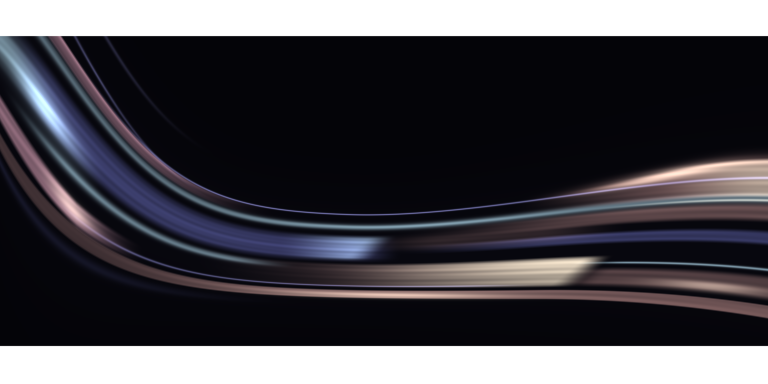
Reproduce this background procedurally as a Shadertoy shader.

```glsl
// Flowing satin ribbons in rose, steel blue and cream on black, between white bars.

const vec3 NIGHT  = vec3(0.016, 0.015, 0.032);
const vec3 ROSE   = vec3(0.56, 0.41, 0.45);
const vec3 BROWN  = vec3(0.43, 0.32, 0.30);
const vec3 CREAM  = vec3(0.86, 0.80, 0.69);
const vec3 STEEL  = vec3(0.52, 0.64, 0.68);
const vec3 INDIGO = vec3(0.20, 0.21, 0.36);
const vec3 LILAC  = vec3(0.46, 0.46, 0.68);
const float BAR_LOW = 0.099;
const float BAR_HIGH = 0.906;
const float STREAK_AMOUNT = 0.08;

// Depth below the top of the canvas of the sheet's two outer curves
float upperCurve(float x) {
    return 0.5625 - 0.651 * exp(-pow(max(x, 0.0) / 0.1625, 1.6))
         - 0.099 * smoothstep(0.455, 1.0, x);
}

float lowerCurve(float x) {
    float bend = max(x - 0.703, 0.0) / 0.297;
    return 0.779 - 0.388 * exp(-x / 0.1) + 0.05 * bend * bend;
}

// Soft-sided interval from a to b
float band(float v, float a, float b, float soft) {
    return smoothstep(a - soft, a + soft, v) * (1.0 - smoothstep(b - soft, b + soft, v));
}

float glow(float v, float center, float width) {
    float d = (v - center) / width;
    return exp(-d * d);
}

// Rose, steel and indigo folds that sweep down from the left
vec3 leftFolds(float x, float t, float aa) {
    vec3 c = ROSE * band(t, 0.01, 0.105, aa) * (0.45 + 0.55 * smoothstep(0.11, 0.0, t))
           * (1.0 - smoothstep(0.16, 0.36, x));
    c += INDIGO * band(t, 0.27, 0.55, 0.04) * band(x, 0.04, 0.49, 0.035)
       * (0.5 + 0.5 * glow(t, 0.42, 0.13));
    // Broad steel sheen with a hot centre
    c += STEEL * glow(t, 0.41 + 0.9 * x, 0.10) * (1.0 - smoothstep(0.04, 0.14, x)) * 0.85;
    c += STEEL * glow(t, 0.48, 0.045) * glow(x, 0.058, 0.03) * 0.6;
    // Reflection that stops abruptly near the middle
    c += STEEL * band(t, 0.27, 0.54, 0.03) * smoothstep(0.36, 0.485, x)
       * (1.0 - smoothstep(0.475, 0.515, x + 0.12 * (t - 0.3))) * 0.65;
    // Lower rose fold
    float fold = 0.76 + 0.7 * min(x, 0.1);
    c += ROSE * band(t, fold - 0.05, fold + 0.075, aa + 0.01)
       * (1.0 - smoothstep(0.08, 0.19, x)) * 0.85;
    c += CREAM * glow(t, fold, 0.045) * glow(x, 0.093, 0.026) * 0.6;
    return c;
}

// Brown and cream folds that fan out to the right
vec3 rightFolds(float x, float t, float aa) {
    float rise = 0.13 * smoothstep(0.66, 0.98, x);
    float open = smoothstep(0.66, 0.92, x);
    // Upper cream fold with its bright crest
    vec3 c = mix(BROWN, CREAM, 0.65 * smoothstep(0.85, 1.0, x))
           * band(t, -rise, 0.13, aa + 0.01) * open * 0.9;
    c += CREAM * glow(t, -rise + 0.025, 0.04) * glow(x, 0.875, 0.075) * 0.65;
    c += BROWN * glow(t, -rise, 0.05) * band(x, 0.74, 1.1, 0.07) * 0.5;
    // Brown and blue strips below it
    c += BROWN * band(t, 0.19, 0.30, 0.025) * smoothstep(0.5, 0.85, x) * 0.8;
    c += BROWN * band(t, 0.28, 0.42, 0.05) * band(x, 0.52, 0.76, 0.06) * 0.35;
    c += INDIGO * band(t, 0.385, 0.47, 0.02) * smoothstep(0.5, 0.75, x) * 0.9;
    // Long cream fold, cut by a slanted edge
    float tip = x + 0.17 * (t - 0.6);
    c += mix(BROWN * 0.6, CREAM, smoothstep(0.38, 0.75, x))
       * band(t, 0.60, 0.87, aa + 0.01) * smoothstep(0.24, 0.56, x)
       * (1.0 - smoothstep(0.76, 0.80, tip)) * (0.7 + 0.3 * glow(t, 0.66, 0.1));
    // Lower brown fold with a warm highlight
    c += BROWN * band(t, 0.71, 0.86, 0.025) * smoothstep(0.765, 0.82, tip) * 0.65;
    c += CREAM * glow(t, 0.82, 0.035) * glow(x, 0.925, 0.07) * 0.45;
    return c;
}

// Thin lines of light along the folds
vec3 rimLights(float x, float t, float aa) {
    float thin = max(0.010, 0.7 * aa);
    vec3 c = LILAC * glow(t, 0.0, thin) * smoothstep(0.08, 0.3, x) * 0.75;
    c += STEEL * glow(t, 0.15, 0.032) * (0.6 + 0.25 * glow(x, 0.5, 0.25));
    c += CREAM * glow(t, 0.16, thin) * smoothstep(0.75, 1.0, x) * 0.6;
    c += STEEL * glow(t, 0.64, 0.028) * band(x, 0.05, 0.34, 0.05) * 0.75;
    c += STEEL * glow(t, 0.655, thin) * smoothstep(0.74, 0.82, x) * 0.8;
    c += LILAC * glow(t, 0.86, thin) * band(x, 0.12, 0.65, 0.06) * 0.55;
    // Bottom edge
    c += BROWN * band(t, 0.91, 1.0, aa) * (0.5 + 0.45 * smoothstep(0.1, 0.4, x));
    c += CREAM * glow(t, 0.965, 0.035) * glow(x, 0.51, 0.14) * 0.6;
    // Faint strands outside the sheet
    float fade = 1.0 - smoothstep(0.12, 0.28, x);
    c += LILAC * (glow(t, -0.39, 0.02) * 0.3 + glow(t, -0.2 + x, 0.015) * 0.45) * fade;
    c += INDIGO * glow(t, 1.07, 0.03) * (1.0 - smoothstep(0.1, 0.4, x)) * 0.3;
    return c;
}

void mainImage(out vec4 fragColor, in vec2 fragCoord) {
    vec2 uv = fragCoord / iResolution.xy;
    float x = uv.x;
    float top = upperCurve(x);
    // Position across the sheet: 0 on the upper curve, 1 on the lower
    float t = (1.0 - uv.y - top) / (lowerCurve(x) - top);
    float aa = max(fwidth(t), 0.006);

    vec3 light = leftFolds(x, t, aa) + rightFolds(x, t, aa) + rimLights(x, t, aa);
    float streaks = sin(t * 74.0 + 5.0 * x) + 0.6 * sin(t * 131.0 - 9.0 * x);
    light *= 1.0 + STREAK_AMOUNT * streaks;
    vec3 color = NIGHT + light + INDIGO * 0.06 * glow(t, 0.5, 0.7);

    // White bars above and below
    float soft = 0.75 / iResolution.y;
    float inside = band(uv.y, BAR_LOW, BAR_HIGH, soft);
    fragColor = vec4(mix(vec3(1.0), clamp(color, 0.0, 1.0), inside), 1.0);
}
```
